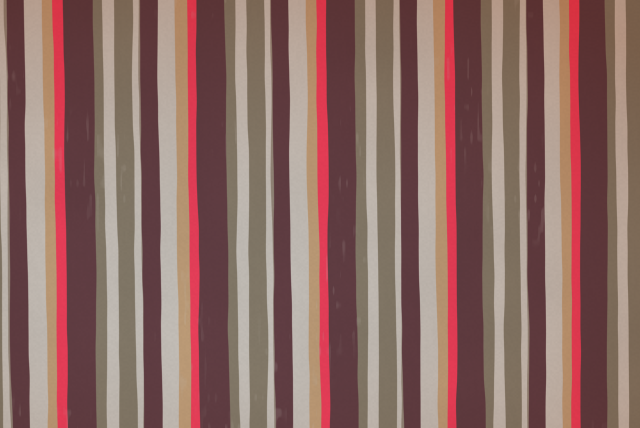
Give the GLSL for this pattern, as a Shadertoy shader.

```glsl
// Hand-painted vertical stripes in plum, stone, olive, gold and red under uneven warm light.

const int BANDS = 10;
const vec3 PLUM  = vec3(0.37, 0.235, 0.255);
const vec3 STONE = vec3(0.745, 0.72, 0.69);
const vec3 OLIVE = vec3(0.50, 0.46, 0.395);
const vec3 GOLD  = vec3(0.72, 0.59, 0.45);
const vec3 RED   = vec3(0.89, 0.24, 0.34);
const vec3 SHADE = vec3(0.56, 0.51, 0.46);

// Left edge of each band as a fraction of one repeat, with its colour
const float EDGES[BANDS] = float[](0.0, 0.072, 0.292, 0.370, 0.458,
                                   0.593, 0.640, 0.650, 0.782, 0.917);
const vec3 COLOURS[BANDS] = vec3[](RED, PLUM, OLIVE, STONE, OLIVE,
                                   STONE, SHADE, PLUM, STONE, GOLD);

float hash(vec2 p) {
    return fract(sin(dot(p, vec2(127.1, 311.7))) * 43758.5453);
}

float noise(vec2 p) {
    vec2 i = floor(p), f = fract(p);
    f = f * f * (3.0 - 2.0 * f);
    return mix(mix(hash(i), hash(i + vec2(1, 0)), f.x),
               mix(hash(i + vec2(0, 1)), hash(i + vec2(1, 1)), f.x), f.y);
}

// Repeat coordinate for repeats that narrow slightly from left to right
float repeatCoord(float x, float start, float pitch, float shrink) {
    return (pitch - sqrt(pitch * pitch - 4.0 * shrink * (x - start))) / (2.0 * shrink);
}

// Slow brush drift plus a small tremble, different for each edge
float wobble(float y, float seed) {
    float drift = noise(vec2(y * 5.0, seed)) - 0.5;
    float tremble = noise(vec2(y * 17.0, seed + 50.0)) - 0.5;
    return 0.017 * drift + 0.006 * tremble;
}

// Paint the bands left to right, ending with the first band of the next repeat
vec3 stripes(float t, float y, float soft) {
    float cell = floor(t);
    vec3 colour = GOLD;
    for (int i = 0; i <= BANDS; i++) {
        int band = i % BANDS;
        float n = cell + float(i / BANDS);
        float edge = n + EDGES[band] + wobble(y, n * float(BANDS) + float(band));
        colour = mix(colour, COLOURS[band], smoothstep(-soft, soft, t - edge));
    }
    return colour;
}

// Sparse pale rubs, fine and upright
float scuffs(vec2 uv) {
    float marks = smoothstep(0.72, 0.95, noise(uv * vec2(190.0, 28.0)));
    float patches = smoothstep(0.62, 0.85, noise(uv * vec2(11.0, 6.0) + 7.0));
    return marks * patches;
}

// Neutral near the centre, warmer and dimmer towards the upper right
vec3 lighting(vec2 uv) {
    vec2 d = uv - vec2(0.42, 0.38);
    float warmth = clamp(1.3 * dot(d, d) + 0.22 * (d.x + d.y), 0.0, 1.0);
    return mix(vec3(1.0, 1.005, 1.01), vec3(0.94, 0.80, 0.73), warmth);
}

void mainImage(out vec4 fragColor, in vec2 fragCoord) {
    vec2 uv = fragCoord / iResolution.xy;

    // Slight lean, strongest at the left
    float x = uv.x + (uv.y - 0.5) * mix(0.009, 0.004, uv.x);
    float pitch = 0.2094;
    float t = repeatCoord(x, 0.0872, pitch, 0.00202);
    float soft = max(0.8 / (iResolution.x * pitch), 0.005);
    vec3 colour = stripes(t, uv.y, soft);

    // Wear, woven grain and light
    colour = mix(colour, STONE, 0.16 * scuffs(uv));
    float grain = noise(uv * vec2(360.0, 240.0)) - 0.5;
    float blotch = noise(uv * vec2(14.0, 9.0)) - 0.5;
    colour *= 1.0 + 0.025 * grain + 0.03 * blotch;
    fragColor = vec4(colour * lighting(uv), 1.0);
}
```
